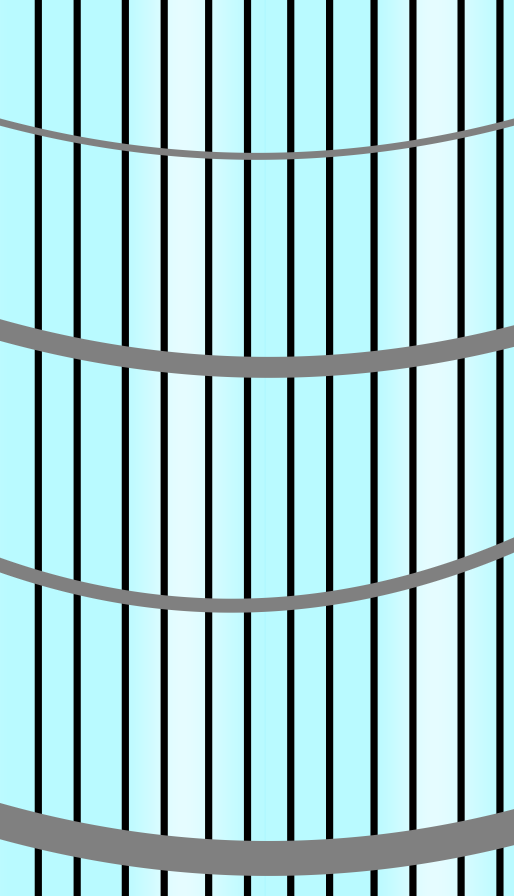
Write a WebGL 1 fragment shader that draws this pattern.

```glsl
precision highp float;

uniform vec2 u_resolution;

// Antialiased coverage of a stroke; all lengths in canvas widths
float stroke(float distanceToCentre, float halfWidth) {
  float pixel = 1.0 / u_resolution.x;
  return clamp((halfWidth - abs(distanceToCentre)) / pixel + 0.5, 0.0, 1.0);
}

// Pale glass with a repeating soft sheen and a faint seam
vec3 glass(float x) {
  float phase = fract((x - 0.516) / 0.49);
  float sheen = smoothstep(0.4, 0.68, phase) * (1.0 - smoothstep(0.66, 1.0, phase));
  vec3 colour = mix(vec3(0.725, 0.98, 1.0), vec3(0.9, 0.99, 1.0), sheen);
  return mix(colour, vec3(0.67, 0.97, 1.0), 0.6 * stroke(x - 0.516, 0.0015));
}

// Six pairs of upright bars, spreading slightly outwards
float bars(float x) {
  float coverage = 0.0;
  for (int i = 0; i < 6; i++) {
    float k = float(i) - 2.5;
    float pairCentre = 0.5236 + 0.1595 * k + 0.0008 * k * k * k;
    coverage = max(coverage, stroke(abs(x - pairCentre) - 0.0378, 0.007));
  }
  return coverage;
}

// Four sagging hoops, alternately thin and thick, heavier downwards
float hoops(vec2 uv) {
  float aspect = u_resolution.y / u_resolution.x;
  float coverage = 0.0;
  for (int n = 0; n < 4; n++) {
    float i = float(n);
    float row = floor(i / 2.0);
    float thick = mod(i, 2.0);
    float deep = row * (1.0 - thick);
    float lowest = 0.1745 + 0.2355 * i + 0.01525 * i * (i - 1.0)
                 - 0.0024 * i * (i - 1.0) * (i - 2.0);
    float curvature = mix(0.153, 0.224, deep);
    float fromApex = uv.x - mix(0.5 + 0.022 * thick, 0.45, deep);
    float offset = (1.0 - uv.y - lowest + curvature * fromApex * fromApex) * aspect;
    float slope = 2.0 * curvature * fromApex * aspect;
    float halfWidth = 0.0068 * (1.0 + row + thick * (2.0 + row));
    coverage = max(coverage, stroke(offset / sqrt(1.0 + slope * slope), halfWidth));
  }
  return coverage;
}

void main() {
  vec2 uv = gl_FragCoord.xy / u_resolution;
  vec3 colour = glass(uv.x);
  colour = mix(colour, vec3(0.0), bars(uv.x));
  colour = mix(colour, vec3(0.502), hoops(uv));
  gl_FragColor = vec4(colour, 1.0);
}
```
